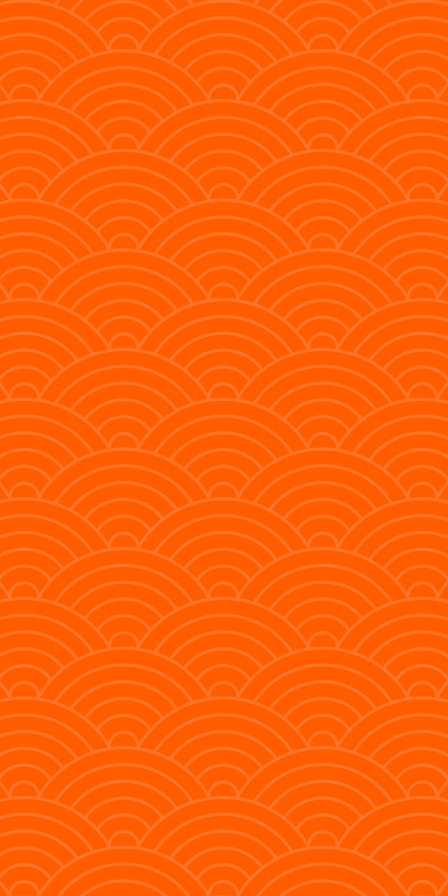
A Shadertoy shader for this pattern:

```glsl
// Overlapping wave scales: staggered rows of discs, each holding concentric rings.
// Rows are painted from back to front, so every disc hides the lower part of
// those behind it. One unit is the distance between neighbouring discs in a row.

const vec3 GROUND_COLOR = vec3(1.0, 0.36, 0.0);
const vec3 LINE_COLOR = vec3(0.995, 0.45, 0.15);

const float DISCS_ACROSS = 2.25;   // disc spacings per canvas width
const float COLUMN_X = 0.4985;     // a column of even rows, in canvas widths
const float ROW_STEP = 0.25;       // height between rows, in disc spacings
const float OUTER_RADIUS = 0.495;  // centre line of the outermost ring
const float RING_STEP = 0.0844;    // distance between rings
const float LAST_RING = 5.0;       // index of the innermost ring
const float LINE_WIDTH = 0.016;

// Antialiased coverage of a shape from its signed distance
float coverage(float dist, float pixel) {
    return clamp(0.5 - dist / pixel, 0.0, 1.0);
}

// Signed distance to the nearest ring line, at radius r
float ringDistance(float r) {
    float index = clamp(round((OUTER_RADIUS - r) / RING_STEP), 0.0, LAST_RING);
    return abs(r - OUTER_RADIUS + index * RING_STEP) - 0.5 * LINE_WIDTH;
}

// Offset from the centre of the nearest disc in a row; odd rows shift by half
vec2 discOffset(vec2 p, float row) {
    float x = p.x - 0.5 * mod(row, 2.0);
    return vec2(x - round(x), p.y - row * ROW_STEP);
}

void mainImage(out vec4 fragColor, in vec2 fragCoord) {
    float pixel = DISCS_ACROSS / iResolution.x;
    vec2 p = fragCoord * pixel - vec2(COLUMN_X * DISCS_ACROSS, 0.0);
    float nearRow = floor(p.y / ROW_STEP);
    vec3 color = GROUND_COLOR;

    // Lower rows lie in front
    for (int k = 1; k >= -2; k--) {
        float r = length(discOffset(p, nearRow + float(k)));
        float line = coverage(ringDistance(r), pixel);
        float disc = coverage(r - OUTER_RADIUS - 0.5 * LINE_WIDTH, pixel);
        // Beyond the rim the line colour carries on, so the edge blends once
        line = max(line, step(OUTER_RADIUS, r));
        color = mix(color, mix(GROUND_COLOR, LINE_COLOR, line), disc);
    }

    fragColor = vec4(color, 1.0);
}
```
